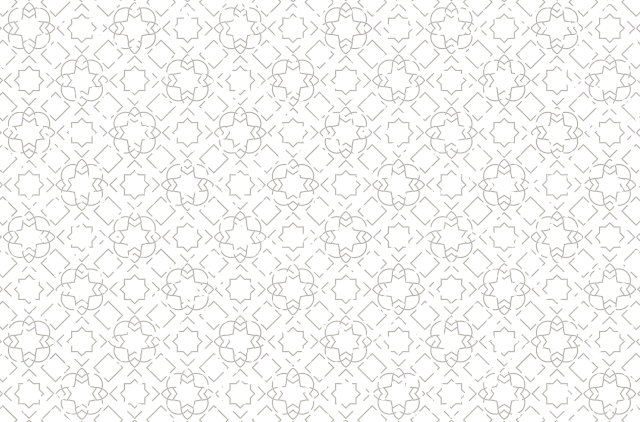
A Shadertoy shader for this pattern:

```glsl
// Layout, in canvas heights
const vec2 FIRST = vec2(0.0689, 0.0669);
const vec2 PITCH = vec2(0.1251, 0.12374);

// Motif sizes, in cells
const float LINE_HALF = 0.009;
const float STAR_SIDE = 0.193;
const float CHEVRON_REACH = 0.47;
const float CHEVRON_ARM = 0.13;
const float DIAMOND_REACH = 0.27;
const float DIAMOND_STUB = 0.36;
const float LOBE_OFFSET = 0.17;
const float LOBE_RADIUS = 0.22;
const float PETAL_TIP = 0.3;
const float PETAL_NOTCH = 0.2;
const float LEAF_TIP = 0.49;

// Wear
const float WEAR_SCALE = 4.0;
const float WEAR_RADIUS = 0.19;

const vec3 PAPER = vec3(1.0);
const vec3 INK = vec3(0.65, 0.64, 0.605);
const float PI = 3.14159;
const float FAR = 1.0;

vec2 hash2(vec2 p) {
    vec2 k = vec2(dot(p, vec2(127.1, 311.7)), dot(p, vec2(269.5, 183.3)));
    return fract(sin(k) * 43758.55);
}

// Distance to the nearest scattered point
float cellular(vec2 p) {
    vec2 id = floor(p);
    float nearest = 2.0;
    for (int y = -1; y <= 1; y++)
        for (int x = -1; x <= 1; x++) {
            vec2 n = id + vec2(x, y);
            nearest = min(nearest, length(n + hash2(n) - p));
        }
    return nearest;
}

float segment(vec2 p, vec2 a, vec2 b) {
    vec2 ab = b - a;
    return length(p - a - ab * clamp(dot(p - a, ab) / dot(ab, ab), 0.0, 1.0));
}

// Part of a corner diamond's side, drawn inward from its ends
float diamondSide(vec2 q, float share) {
    vec2 upper = vec2(max(q.x, q.y), min(q.x, q.y));
    vec2 end = vec2(0.5, 0.5 - DIAMOND_REACH);
    return segment(upper, end, mix(end, end.yx, share));
}

// Eight-pointed star, four chevrons and whole diamond sides
float starCell(vec2 p) {
    vec2 q = abs(p);
    float square = max(q.x, q.y) - STAR_SIDE;
    float diamond = (q.x + q.y) * 0.7071 - STAR_SIDE;
    float d = abs(min(square, diamond));

    vec2 fold = vec2(max(q.x, q.y), min(q.x, q.y));
    vec2 tip = vec2(CHEVRON_REACH, 0.0);
    d = min(d, segment(fold, tip, tip + CHEVRON_ARM * vec2(-1.0, 1.0)));
    return min(d, diamondSide(q, 0.5));
}

// Open eight-petal flower, four outer lobes, leaves and diamond stubs
float flowerCell(vec2 p) {
    vec2 q = abs(p);
    float angle = abs(mod(atan(p.y, p.x), PI / 4.0) - PI / 8.0);
    vec2 sector = length(p) * vec2(cos(angle), sin(angle));
    vec2 notch = PETAL_NOTCH * vec2(cos(PI / 8.0), sin(PI / 8.0));
    float d = segment(sector, vec2(PETAL_TIP, 0.0), notch);

    float lobes = abs(length(q - LOBE_OFFSET) - LOBE_RADIUS);
    if (length(p) < PETAL_TIP) lobes = FAR;

    vec2 fold = vec2(max(q.x, q.y), min(q.x, q.y));
    vec2 leafCentre = vec2(0.27, -0.14);
    float leafRadius = length(vec2(LEAF_TIP, 0.0) - leafCentre);
    float leaf = abs(length(fold - leafCentre) - leafRadius);
    if (fold.x < 0.27) leaf = FAR;

    return min(min(d, lobes), min(leaf, diamondSide(q, DIAMOND_STUB)));
}

// Ink left after rubbed gaps and slow changes of tone
float inkLeft(vec2 p) {
    float gaps = cellular(p * WEAR_SCALE);
    float kept = smoothstep(WEAR_RADIUS - 0.05, WEAR_RADIUS + 0.05, gaps);
    float tone = sin(p.x * 2.3 + sin(p.y * 1.7)) * sin(p.y * 2.9 - p.x);
    return kept * (0.95 + 0.05 * tone);
}

void mainImage(out vec4 fragColor, in vec2 fragCoord) {
    vec2 grid = (fragCoord / iResolution.y - FIRST) / PITCH;
    vec2 id = floor(grid + 0.5);
    vec2 local = grid - id;

    // Checkerboard of the two motifs
    bool isFlower = mod(id.x + id.y, 2.0) > 0.5;
    float d = isFlower ? flowerCell(local) : starCell(local);

    float pixel = 1.0 / (iResolution.y * PITCH.y);
    float line = 1.0 - smoothstep(LINE_HALF - 0.8 * pixel, LINE_HALF + 0.8 * pixel, d);
    fragColor = vec4(mix(PAPER, INK, line * inkLeft(grid)), 1.0);
}
```
